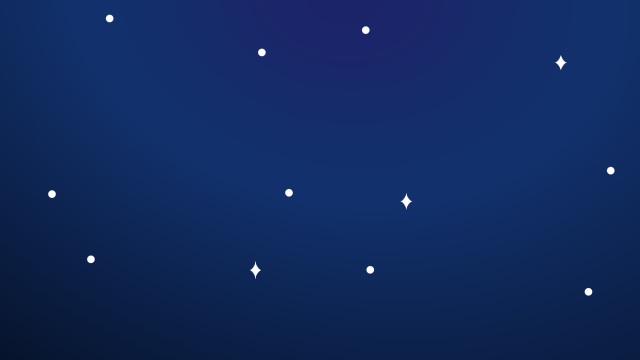
A Shadertoy shader for this background:

```glsl
// Night sky: a soft violet-to-navy glow with sparse white dots and sparkles.
#define GLOW_CENTER vec2(0.54, 1.02)
#define GLOW_STRETCH 1.3
#define GLOW_TILT 0.15
#define BLUE_RADIUS 0.58
#define DARK_RADIUS 1.36
#define VIOLET vec3(0.110, 0.140, 0.410)
#define BLUE vec3(0.070, 0.190, 0.422)
#define DARK vec3(0.025, 0.076, 0.172)
#define STAR_GRID vec2(4.0, 3.0)
#define STAR_JITTER 0.7
#define DOT_RADIUS 0.0105
#define SPARKLE_SIZE vec2(0.0160, 0.0230)

vec2 hash2(vec2 cell) {
    vec2 k = vec2(dot(cell, vec2(127.1, 311.7)), dot(cell, vec2(269.5, 183.3)));
    return fract(sin(k) * 43758.5453);
}

// Tilted elliptical glow, measured in canvas heights
vec3 skyColor(vec2 p, float aspect) {
    vec2 q = p - GLOW_CENTER * vec2(aspect, 1.0);
    float r = length(q / vec2(GLOW_STRETCH, 1.0));
    r += GLOW_TILT * q.x * q.y / GLOW_STRETCH;
    vec3 inner = mix(VIOLET, BLUE, smoothstep(0.0, BLUE_RADIUS, r));
    return mix(inner, DARK, clamp((r - BLUE_RADIUS) / (DARK_RADIUS - BLUE_RADIUS), 0.0, 1.0));
}

float dotDistance(vec2 q) {
    return length(q) - DOT_RADIUS;
}

// Four-pointed star with concave sides, scaled to an approximate distance
float sparkleDistance(vec2 q) {
    vec2 a = pow(abs(q) / SPARKLE_SIZE, vec2(0.7));
    return (pow(a.x + a.y, 1.0 / 0.7) - 1.0) * SPARKLE_SIZE.x * 0.55;
}

void mainImage(out vec4 fragColor, in vec2 fragCoord) {
    float aspect = iResolution.x / iResolution.y;
    float pixel = 1.0 / iResolution.y;
    vec2 p = fragCoord * pixel;
    vec3 color = skyColor(p, aspect);

    // One jittered star per cell; every fifth is a sparkle
    for (int i = 0; i < int(STAR_GRID.x * STAR_GRID.y); i++) {
        float n = float(i);
        vec2 cell = vec2(mod(n, STAR_GRID.x), floor(n / STAR_GRID.x));
        vec2 jitter = STAR_JITTER * (hash2(cell + 1.0) - 0.5);
        vec2 q = p - (cell + 0.5 + jitter) / STAR_GRID * vec2(aspect, 1.0);
        float d = i % 5 == 1 ? sparkleDistance(q) : dotDistance(q);
        color = mix(color, vec3(1.0), 1.0 - smoothstep(-0.7 * pixel, 0.7 * pixel, d));
    }

    fragColor = vec4(color, 1.0);
}
```
